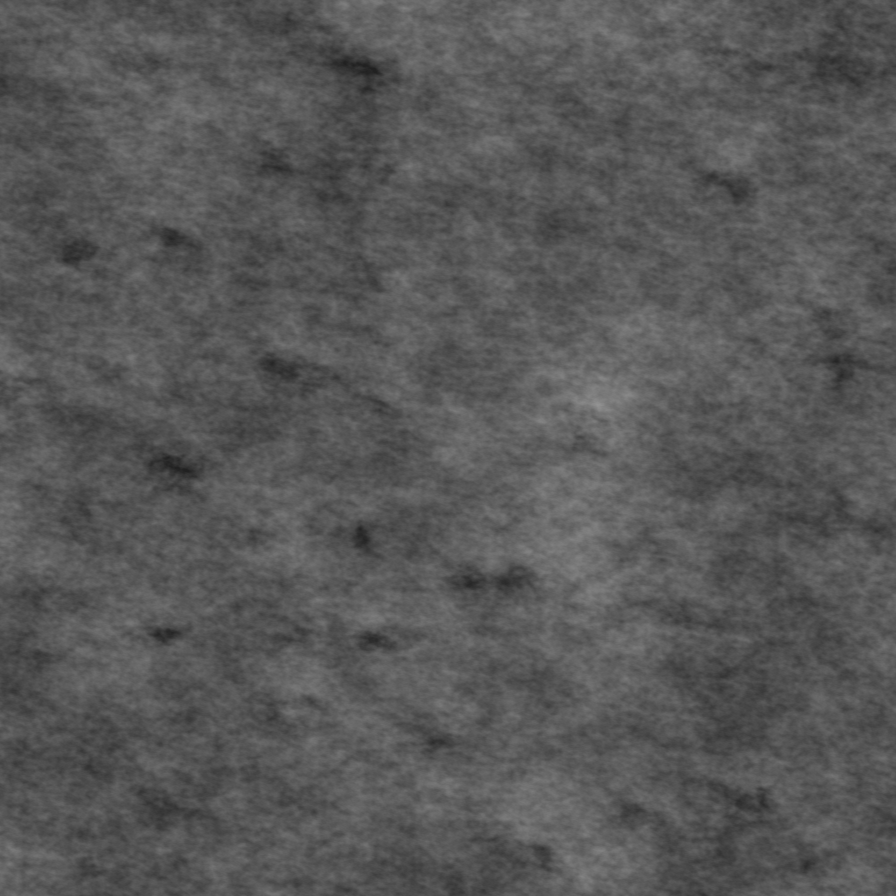
This texture is drawn by a three.js fragment shader. Its source:

```glsl
// Weathered grey stone: cloudy tone, short horizontal streaks and soft dark pits.
// Layers of stretched gradient noise build the surface; a jittered grid
// scatters the ragged pits, each with a lit rim above it.

varying vec2 vUv;

const float BASE_GREY = 0.345;
const float PIT_CELLS = 8.0;
const float PIT_SHARE = 0.62;

float hash(vec2 p) {
  vec3 q = fract(vec3(p.xyx) * 0.1031);
  q += dot(q, q.yzx + 33.33);
  return fract((q.x + q.y) * q.z);
}

vec2 hash2(vec2 p) {
  return vec2(hash(p + 17.3), hash(p + 71.9));
}

float cornerSlope(vec2 corner, vec2 offset) {
  float angle = 6.2832 * hash(corner);
  return dot(vec2(cos(angle), sin(angle)), offset);
}

// Gradient noise, centred on zero.
float noise(vec2 p) {
  vec2 i = floor(p);
  vec2 f = p - i;
  vec2 u = f * f * f * (f * (f * 6.0 - 15.0) + 10.0);
  vec2 e = vec2(1.0, 0.0);
  float low = mix(cornerSlope(i, f), cornerSlope(i + e.xy, f - e.xy), u.x);
  float high = mix(cornerSlope(i + e.yx, f - e.yx), cornerSlope(i + e.xx, f - e.xx), u.x);
  return mix(low, high, u.y);
}

float fbm(vec2 p, float gain) {
  float sum = 0.0;
  float amplitude = 1.0;
  for (int octave = 0; octave < 4; octave++) {
    sum += amplitude * noise(p);
    amplitude *= gain;
    p = mat2(0.98, 0.2, -0.2, 0.98) * p * 2.03 + 19.7;
  }
  return sum;
}

float blob(vec2 offset, vec2 radius) {
  vec2 d = offset / radius;
  return exp(-dot(d, d));
}

// Returns pit darkness in x and rim light in y.
vec2 scatterPits(vec2 p) {
  vec2 cell = floor(p * PIT_CELLS);
  vec2 total = vec2(0.0);
  for (int y = -1; y <= 1; y++) {
    for (int x = -1; x <= 1; x++) {
      vec2 id = cell + vec2(float(x), float(y));
      float present = step(hash(id + 5.1), PIT_SHARE);
      vec2 centre = (id + 0.15 + 0.7 * hash2(id)) / PIT_CELLS;
      vec2 size = hash2(id + 40.0);
      vec2 radius = vec2(mix(0.02, 0.055, size.x * size.x), mix(0.013, 0.024, size.y));
      vec2 offset = p - centre;
      offset.y += 0.25 * offset.x;
      float depth = present * mix(0.3, 1.0, hash(id + 90.0));
      total.x += depth * blob(offset, radius);
      total.y += depth * blob(offset - vec2(0.012, 0.036), radius * vec2(1.5, 1.8));
    }
  }
  return total;
}

void main() {
  vec2 p = vUv;

  // Cloudy tone, a little lighter right of the middle
  float clouds = 0.108 * fbm(p * vec2(4.5, 5.0) + 3.7, 0.6);
  float glow = 0.04 * blob(p - vec2(0.66, 0.6), vec2(0.22, 0.5)) - 0.011;

  // Short streaks and grain, tilted slightly downwards
  vec2 tilted = vec2(p.x, p.y + 0.12 * p.x);
  float streaks = fbm(tilted * vec2(16.0, 27.0) + 8.2, 0.6);
  float fibres = fbm(tilted * vec2(46.0, 78.0) + 31.4, 0.6);
  float grain = noise(p * vec2(125.0, 165.0) + 57.1);

  // Pits with edges broken up by warping and by the streaks
  vec2 warp = vec2(fbm(p * 22.0 + 12.6, 0.5), fbm(p * vec2(24.0, 40.0) + 64.3, 0.5));
  vec2 pits = scatterPits(p + warp * vec2(0.032, 0.022));
  float pitShade = pits.x * clamp(0.85 - 1.2 * streaks, 0.15, 1.4);

  float grey = BASE_GREY + clouds + glow;
  grey += 0.058 * streaks + 0.072 * fibres + 0.05 * grain;
  grey += 0.055 * pits.y - 0.145 * pitShade;

  gl_FragColor = vec4(vec3(clamp(grey, 0.13, 0.58)), 1.0);
}
```
